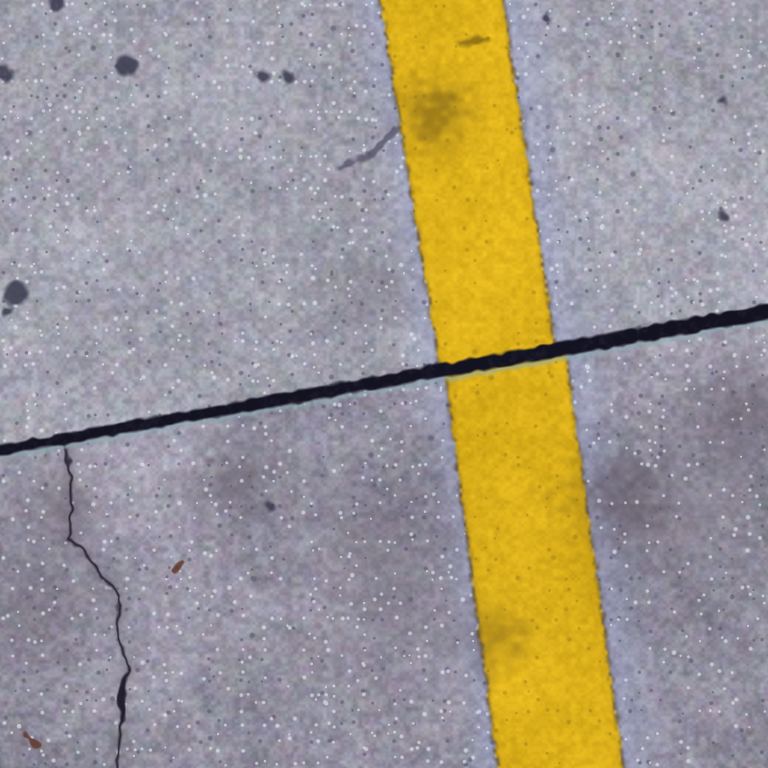
This texture is drawn by a WebGL 2 fragment shader. Its source:

```glsl
#version 300 es
precision highp float;
uniform vec2 u_resolution;
out vec4 fragColor;

#define SLAB_UPPER vec3(0.635, 0.635, 0.685)
#define SLAB_LOWER vec3(0.585, 0.575, 0.635)
#define STAIN_TINT vec3(0.37, 0.335, 0.385)
#define HALO_TINT vec3(0.62, 0.645, 0.775)
#define PAINT vec3(0.865, 0.695, 0.105)
#define PAINT_DIRT vec3(0.56, 0.44, 0.10)
#define INK vec3(0.075, 0.07, 0.13)
#define RIM_TINT vec3(0.55, 0.67, 0.70)
#define GRAIN 0.20
#define MOTTLE 0.17

// Soft stains: centre, radius, strength (negative lightens)
const vec4 STAINS[12] = vec4[12](
  vec4(0.31, 0.375, 0.055, 0.65), vec4(0.08, 0.34, 0.05, 0.45),
  vec4(0.04, 0.21, 0.07, 0.5), vec4(0.81, 0.355, 0.06, 0.65),
  vec4(0.97, 0.46, 0.075, 0.6), vec4(0.50, 0.34, 0.09, 0.35),
  vec4(0.47, 0.41, 0.035, -0.5), vec4(0.51, 0.20, 0.10, 0.3),
  vec4(0.48, 0.62, 0.055, 0.35), vec4(0.565, 0.85, 0.042, 0.85),
  vec4(0.645, 0.17, 0.04, 0.5), vec4(0.88, 0.29, 0.12, 0.3));

// Dark spots: centre, radius
const vec3 SPOTS[11] = vec3[11](
  vec3(0.166, 0.915, 0.014), vec3(0.020, 0.618, 0.015),
  vec3(0.005, 0.903, 0.011), vec3(0.345, 0.901, 0.009),
  vec3(0.374, 0.899, 0.008), vec3(0.074, 0.998, 0.011),
  vec3(0.940, 0.869, 0.005), vec3(0.942, 0.720, 0.005),
  vec3(0.352, 0.341, 0.006), vec3(0.010, 0.594, 0.008),
  vec3(0.712, 0.978, 0.007));

// Crack, from the joint down to the bottom edge
const vec2 CRACK[12] = vec2[12](
  vec2(0.086, 0.425), vec2(0.092, 0.375), vec2(0.094, 0.350), vec2(0.090, 0.300),
  vec2(0.111, 0.280), vec2(0.130, 0.251), vec2(0.156, 0.225), vec2(0.152, 0.180),
  vec2(0.169, 0.134), vec2(0.157, 0.090), vec2(0.159, 0.050), vec2(0.152, -0.01));

float hash(vec2 p) { return fract(sin(dot(p, vec2(127.1, 311.7))) * 43758.5453); }

float noise(vec2 p) {
  vec2 i = floor(p), f = fract(p);
  f = f * f * (3.0 - 2.0 * f);
  return mix(mix(hash(i), hash(i + vec2(1, 0)), f.x),
             mix(hash(i + vec2(0, 1)), hash(i + 1.0), f.x), f.y);
}

float fbm(vec2 p) {
  float sum = 0.0, amp = 0.5;
  for (int i = 0; i < 5; i++) {
    sum += amp * noise(p);
    p = mat2(1.6, 1.2, -1.2, 1.6) * p + 7.3;
    amp *= 0.5;
  }
  return sum;
}

// One random soft dot in some cells of a grid
float flecks(vec2 p, float cells, float density, float size) {
  vec2 g = p * cells, id = floor(g);
  vec2 d = fract(g) - 0.3 - 0.4 * vec2(hash(id + 17.3), hash(id + 41.7));
  float r = size * (0.5 + 0.5 * hash(id + 5.1));
  return step(1.0 - density, hash(id + cells)) * (1.0 - smoothstep(0.3 * r, r, length(d)));
}

float segment(vec2 p, vec2 a, vec2 b) {
  vec2 ab = b - a;
  return length(p - a - ab * clamp(dot(p - a, ab) / dot(ab, ab), 0.0, 1.0));
}

float fill(float d, float soft) { return 1.0 - smoothstep(-soft, soft, d); }

void main() {
  vec2 p = gl_FragCoord.xy / u_resolution;
  float aa = 1.2 / u_resolution.y;
  vec2 wobble = vec2(noise(p * 95.0), noise(p * 95.0 + 31.0)) - 0.5;
  float joint = p.y - (0.414 + 0.18 * p.x) + 0.003 * wobble.x;
  float upper = smoothstep(-aa, aa, joint);

  // Concrete slabs with mottling and grain
  float cloud = fbm(p * 9.0) - 0.48;
  float grain = 0.6 * noise(p * 130.0) + 0.4 * noise(p * 260.0) - 0.5;
  vec3 col = mix(SLAB_LOWER, SLAB_UPPER, upper);
  col += MOTTLE * cloud * mix(1.3, 0.8, upper) + GRAIN * grain;
  col += 0.035 * (vec3(noise(p * 70.0), noise(p * 70.0 + 9.0), noise(p * 70.0 + 23.0)) - 0.5);
  col += 0.035 * (1.0 - upper) * exp(-pow((joint + 0.06) / 0.05, 2.0));

  // Stripe, offset a little where the slabs meet
  float left = mix(0.648 - 0.134 * p.y, 0.656 - 0.161 * p.y, upper);
  float right = mix(0.8125 - 0.140 * p.y, 0.806 - 0.151 * p.y, upper);
  float stripe = max(left - p.x, p.x - right) + 0.004 * wobble.y;
  float reach = p.x > right ? 0.045 : 0.028;
  float halo = exp(-pow(max(stripe, 0.0) / reach, 2.0));
  col = mix(col, HALO_TINT + 0.7 * GRAIN * grain, 0.55 * halo);

  // Stains
  float dirt = 0.0;
  for (int i = 0; i < STAINS.length(); i++) {
    vec2 d = (p - STAINS[i].xy) / STAINS[i].z + 0.8 * wobble;
    dirt += STAINS[i].w * exp(-dot(d, d)) * (0.8 + 1.2 * cloud);
  }
  col = mix(col, STAIN_TINT, clamp(dirt, 0.0, 0.8));
  col += 0.16 * max(-dirt, 0.0);

  // Pits and bright mineral flecks
  float pits = flecks(p, 75.0, 0.13, 0.33) + flecks(p + 0.37, 38.0, 0.06, 0.22);
  col = mix(col, vec3(0.34, 0.34, 0.43), 0.6 * min(pits, 1.0));
  float glints = flecks(p + 0.13, 62.0, 0.15, 0.28) + flecks(p + 0.71, 100.0, 0.12, 0.4);
  col = mix(col, vec3(0.90, 0.91, 0.95), 0.65 * min(glints, 1.0));

  // Paint with worn edges
  vec3 paint = PAINT + vec3(1.0, 0.9, 0.4) * (0.11 * cloud + 0.13 * grain);
  paint = mix(paint, PAINT_DIRT, clamp(dirt, 0.0, 0.8));
  paint = mix(paint, PAINT_DIRT, 0.4 * min(pits, 1.0));
  float scuff = segment(p, vec2(0.600, 0.944), vec2(0.635, 0.949)) - 0.004 + 0.008 * wobble.x;
  paint = mix(paint, PAINT_DIRT * 0.8, 0.7 * fill(scuff, 0.004));
  float edge = exp(-pow(stripe / 0.0035, 2.0)) * noise(p * 180.0);
  col = mix(col, paint, fill(stripe, aa + 0.001));
  col = mix(col, vec3(0.33, 0.27, 0.22), 0.75 * edge);

  // Spots and a curved scrape beside the stripe
  for (int i = 0; i < SPOTS.length(); i++) {
    float d = length(p - SPOTS[i].xy + 0.008 * wobble) - SPOTS[i].z;
    col = mix(col, vec3(0.20, 0.20, 0.28), 0.8 * fill(d, 0.004));
  }
  float scrape = min(segment(p, vec2(0.443, 0.781), vec2(0.485, 0.800)),
                     segment(p, vec2(0.485, 0.800), vec2(0.512, 0.830)));
  col = mix(col, vec3(0.33, 0.32, 0.40), 0.75 * fill(scrape - 0.004 + 0.007 * wobble.x, 0.003));

  // Two dry leaf scraps
  float scraps = min(segment(p, vec2(0.226, 0.257), vec2(0.238, 0.268)),
                     segment(p, vec2(0.034, 0.043), vec2(0.050, 0.029)));
  col = mix(col, vec3(0.38, 0.22, 0.18), 0.85 * fill(scraps - 0.004 + 0.008 * wobble.y, 0.002));

  // Crack, widest near the bottom
  float crack = 1.0;
  for (int i = 0; i < CRACK.length() - 1; i++)
    crack = min(crack, segment(p + 0.007 * wobble, CRACK[i], CRACK[i + 1]));
  float crackWidth = 0.0014 + 0.0045 * exp(-pow((p.y - 0.09) / 0.022, 2.0));
  col = mix(col, STAIN_TINT, 0.4 * exp(-crack / 0.008) * (1.0 - upper));
  col = mix(col, INK, 0.88 * fill(crack - crackWidth, aa + 0.0007) * (1.0 - upper));

  // Joint groove with a pale lower rim
  float halfWidth = mix(0.0065, 0.0105, p.x) + 0.003 * wobble.y;
  col = mix(col, RIM_TINT, 0.6 * exp(-pow((joint + halfWidth + 0.003) / 0.0035, 2.0)));
  vec3 groove = INK + 0.10 * max(grain, 0.0);
  col = mix(col, groove, fill(abs(joint) - halfWidth, aa + 0.001));

  fragColor = vec4(clamp(col, 0.0, 1.0), 1.0);
}
```
